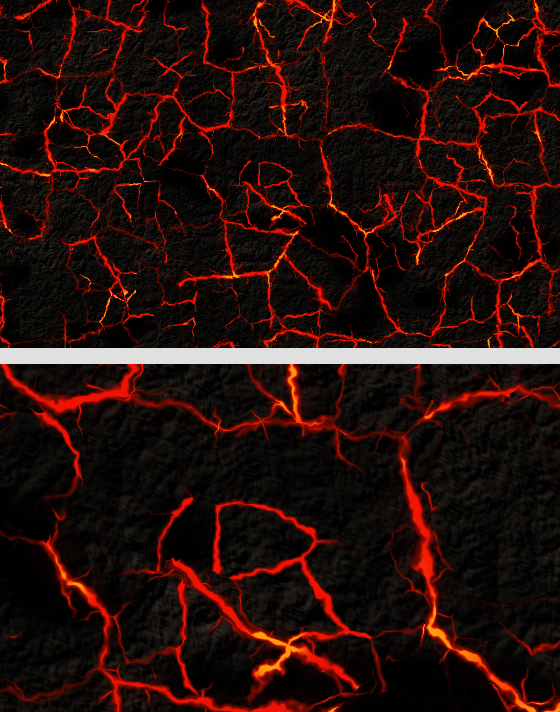
Top: the whole. Bottom: its middle third, enlarged.
This texture is drawn by a Shadertoy shader. Its source:

```glsl
// Glowing lava cracks branching through dark, wrinkled volcanic rock.
#define CRACK_CELLS 6.6
#define VEIN_CELLS 13.0
#define CRACK_WIDTH 0.0092
#define VEIN_WIDTH 0.0062
#define JITTER 0.85
#define WARP 0.045
#define JAGGED 0.012
#define ROCK_COLOR vec3(0.140, 0.120, 0.096)
#define EMBER_COLOR vec3(0.40, 0.04, 0.008)
#define LAVA_COLOR vec3(0.94, 0.075, 0.01)
#define HOT_COLOR vec3(1.0, 0.62, 0.05)

float hash12(vec2 p) {
    vec3 q = fract(p.xyx * 0.1031);
    q += dot(q, q.yzx + 33.33);
    return fract((q.x + q.y) * q.z);
}

vec2 hash22(vec2 p) {
    vec3 q = fract(p.xyx * vec3(0.1031, 0.1030, 0.0973));
    q += dot(q, q.yzx + 33.33);
    return fract((q.xx + q.yz) * q.zy);
}

float noise(vec2 p) {
    vec2 i = floor(p), f = fract(p);
    f = f * f * (3.0 - 2.0 * f);
    return mix(mix(hash12(i), hash12(i + vec2(1, 0)), f.x),
               mix(hash12(i + vec2(0, 1)), hash12(i + vec2(1, 1)), f.x), f.y);
}

vec2 noise2(vec2 p) {
    return vec2(noise(p), noise(p + 57.3)) - 0.5;
}

// Folded noise, giving the creases of the rock
float rockHeight(vec2 p) {
    float sum = 0.0, gain = 0.5;
    for (int i = 0; i < 5; i++) {
        sum += gain * abs(2.0 * noise(p) - 1.0);
        p = mat2(1.6, 1.2, -1.2, 1.6) * p + 5.1;
        gain *= 0.68;
    }
    return sum;
}

vec2 cellPoint(vec2 cell) {
    return 0.5 + JITTER * (hash22(cell) - 0.5);
}

// Heat along the borders of a Voronoi net; each border has its own strength
float crackHeat(vec2 p, float cells, float width, float vigor) {
    p *= cells;
    vec2 cell = floor(p), f = p - cell, home = vec2(0), toHome = vec2(9);
    for (int y = -1; y <= 1; y++)
    for (int x = -1; x <= 1; x++) {
        vec2 g = vec2(x, y), r = g + cellPoint(cell + g) - f;
        if (dot(r, r) < dot(toHome, toHome)) { toHome = r; home = g; }
    }
    float heat = 0.0;
    for (int y = -2; y <= 2; y++)
    for (int x = -2; x <= 2; x++) {
        vec2 g = home + vec2(x, y), r = g + cellPoint(cell + g) - f;
        vec2 across = r - toHome;
        if (dot(across, across) < 1e-4) continue;
        float dist = dot(0.5 * (toHome + r), normalize(across)) / cells;
        float border = hash12(2.0 * cell + g + home + 0.5);
        float strength = smoothstep(0.0, 0.85, border) * vigor;
        float reach = width * (0.4 + 0.6 * min(strength, 1.0));
        heat = max(heat, (1.0 - dist / reach) * min(1.8 * strength, 1.3));
    }
    return heat;
}

vec3 lavaColor(float heat, float hotness) {
    vec3 c = EMBER_COLOR * smoothstep(0.0, 0.6, heat);
    c = mix(c, LAVA_COLOR, smoothstep(0.5, 1.0, heat));
    return mix(c, HOT_COLOR, smoothstep(0.75, 1.15, heat) * hotness);
}

void mainImage(out vec4 fragColor, in vec2 fragCoord) {
    vec2 p = fragCoord / iResolution.y + 3.0;

    // Bend the net broadly, then roughen its borders
    vec2 q = p + WARP * noise2(p * 8.0) + JAGGED * noise2(p * 42.0)
               + 0.5 * JAGGED * noise2(p * 100.0) + 0.2 * JAGGED * noise2(p * 230.0);

    // Scorched black patches lie between stretches of clean rock
    float soot = 0.6 * noise(p * 6.0 + 20.0) + 0.4 * noise(p * 14.0);
    float clean = smoothstep(0.26, 0.46, soot);

    // Main cracks, thin veins, and twigs that sprout beside the cracks
    float vigor = 0.5 + 0.55 * noise(p * 10.0 + 4.0);
    float heat = crackHeat(q, CRACK_CELLS, CRACK_WIDTH, vigor);
    float glow = crackHeat(q, CRACK_CELLS, 4.0 * CRACK_WIDTH, vigor);
    float veinVigor = 0.8 * smoothstep(0.25, 0.75, noise(p * 10.0 + 31.0));
    heat = max(heat, crackHeat(q + 7.3, VEIN_CELLS, VEIN_WIDTH, veinVigor));
    float twigVigor = min(0.8 * glow, 0.5);
    heat = max(heat, crackHeat(q + 2.1, 2.0 * VEIN_CELLS, 0.7 * VEIN_WIDTH, twigVigor));
    heat *= 0.5 + 0.6 * noise(p * 75.0) + 0.4 * noise(p * 170.0);

    // Rock lit from the upper left
    vec2 r = p * 30.0 + 0.4 * noise2(p * 20.0);
    float slope = rockHeight(r + vec2(0.08, -0.11)) - rockHeight(r);
    float light = clamp(0.34 + 2.2 * slope, 0.03, 1.8);
    vec3 color = ROCK_COLOR * light * mix(0.08, 1.0, clean);
    color *= 0.6 + 0.8 * noise(p * 7.0 + 13.0);

    // Faint red spill, then the molten cracks themselves
    color += vec3(0.05, 0.002, 0.0) * glow * glow;
    float hotness = smoothstep(0.55, 0.8, noise(p * 15.0 + 8.0));
    color = color * (1.0 - clamp(1.8 * heat, 0.0, 1.0)) + lavaColor(heat, hotness);
    fragColor = vec4(color, 1.0);
}
```
